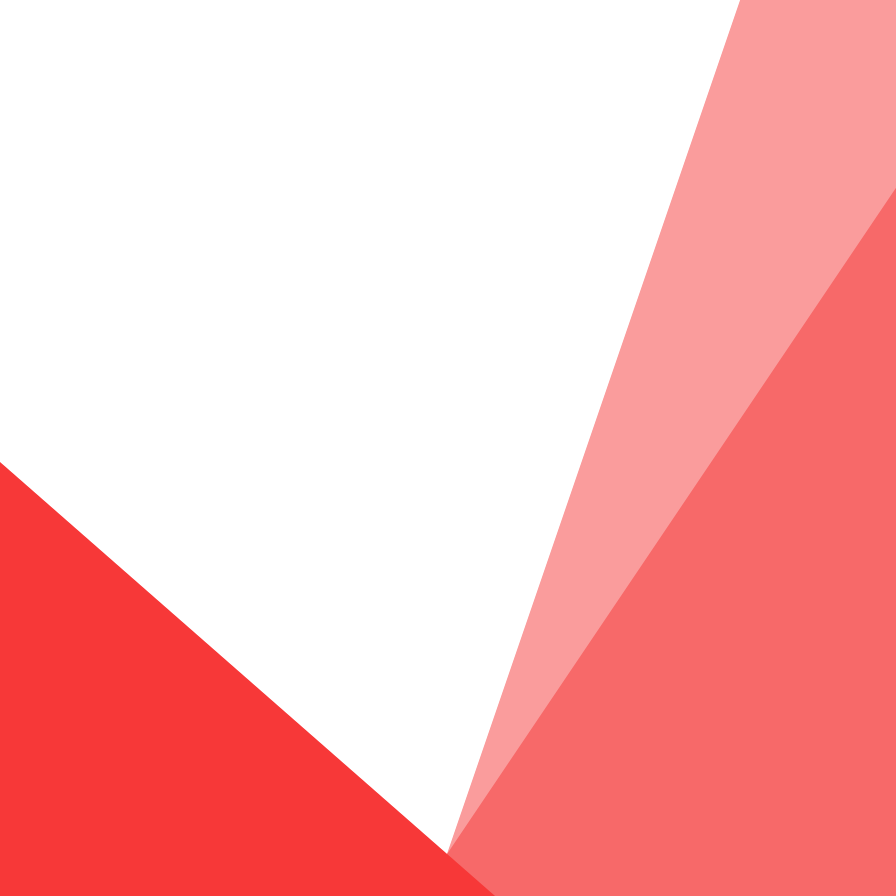
This background is drawn by a Shadertoy shader. Its source:

```glsl
#define PAPER vec3(1.0)
#define PALE_PINK vec3(0.98, 0.61, 0.61)
#define CORAL vec3(0.97, 0.41, 0.41)
#define RED vec3(0.97, 0.22, 0.22)
#define FOLD vec2(0.4987, 0.0465)
#define PALE_END vec2(0.826, 1.0)
#define CORAL_END vec2(1.0, 0.7904)
#define RED_START vec2(0.0, 0.4844)
#define RED_END vec2(0.5525, 0.0)
#define EDGE_PIXELS 1.2

// Signed distance to the line from a to b, positive on its right
float rightOfLine(vec2 p, vec2 a, vec2 b) {
    vec2 along = normalize(b - a);
    return dot(p - a, vec2(along.y, -along.x));
}

// Smooth coverage of the half plane on the right of a line
float halfPlane(vec2 p, vec2 a, vec2 b) {
    float softness = 0.5 * EDGE_PIXELS / min(iResolution.x, iResolution.y);
    return smoothstep(-softness, softness, rightOfLine(p, a, b));
}

void mainImage(out vec4 fragColor, in vec2 fragCoord) {
    vec2 uv = fragCoord / iResolution.xy;

    // Two translucent-looking panels fanning out from the fold
    vec3 color = mix(PAPER, PALE_PINK, halfPlane(uv, FOLD, PALE_END));
    color = mix(color, CORAL, halfPlane(uv, FOLD, CORAL_END));

    // Solid corner panel on top
    color = mix(color, RED, halfPlane(uv, RED_START, RED_END) > 0.0
        ? halfPlane(uv, RED_END, RED_START) < 1.0 ? halfPlane(uv, RED_START, RED_END) : 0.0
        : 0.0);

    fragColor = vec4(color, 1.0);
}
```
